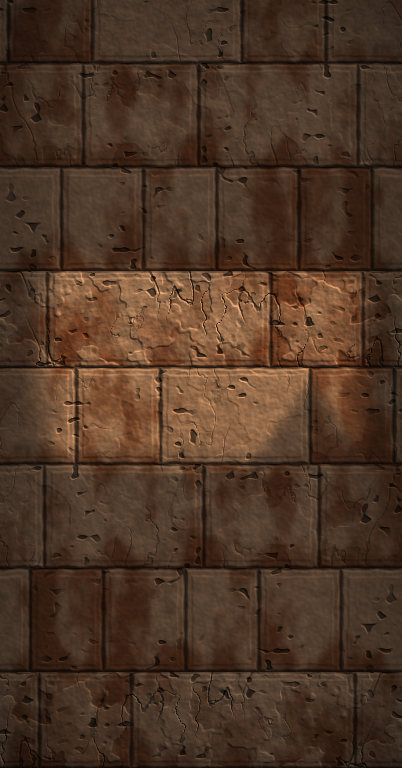
Write a WebGL 2 fragment shader that draws this texture.

```glsl
#version 300 es
precision highp float;
uniform vec2 u_resolution;
out vec4 fragColor;

const float WALL_HEIGHT = 7.66;   // in courses
const float WALL_WIDTH = 4.01;
const float BAND = 4.0;           // courses before the bond repeats mirrored
const vec3 STONE = vec3(0.56, 0.44, 0.32);
const vec3 RUST = vec3(0.39, 0.225, 0.125);
const vec3 PLASTER = vec3(0.64, 0.52, 0.39);
const vec3 SHADE = vec3(0.59, 0.57, 0.59);
const vec3 SUN = vec3(1.02, 0.93, 0.88);

// Per course: first wide block, wide length, wide + narrow length, wear
const vec4 COURSES[4] = vec4[4](
    vec4(0.92, 1.49, 2.33, 0.35), vec4(1.98, 1.59, 2.74, 0.45),
    vec4(0.61, 0.82, 1.55, 0.10), vec4(0.47, 2.23, 3.15, 1.00));

struct Block { vec2 pos; vec2 size; vec2 surface; float id; float wear; };

float hash(float n) { return fract(sin(n * 12.9898 + 4.1) * 43758.547); }

vec2 gradient(vec2 cell) {
    float a = 6.28318 * hash(dot(cell, vec2(1.37, 7.91)));
    return vec2(cos(a), sin(a));
}

float noise(vec2 p) {
    vec2 i = floor(p), f = p - i;
    vec2 u = f * f * f * (f * (f * 6.0 - 15.0) + 10.0);
    float a = dot(gradient(i), f);
    float b = dot(gradient(i + vec2(1, 0)), f - vec2(1, 0));
    float c = dot(gradient(i + vec2(0, 1)), f - vec2(0, 1));
    float d = dot(gradient(i + vec2(1, 1)), f - vec2(1, 1));
    return mix(mix(a, b, u.x), mix(c, d, u.x), u.y);
}

float fbm(vec2 p) {
    float sum = 0.0, amp = 0.6;
    for (int i = 0; i < 4; i++) {
        sum += amp * noise(p);
        p = mat2(1.6, 1.2, -1.2, 1.6) * p + 3.7;
        amp *= 0.5;
    }
    return sum;
}

// Alternating wide and narrow blocks; y runs downward
Block findBlock(vec2 p) {
    float y = p.y + 0.37;
    y -= 0.035 * (1.0 - sin(1.5708 * y));   // uneven course heights
    float row = floor(y), course = mod(row, BAND);
    vec4 c = COURSES[int(course)];
    float x = (row < BAND ? p.x : WALL_WIDTH - p.x) - c.x;
    float cycle = floor(x / c.z), along = x - cycle * c.z;
    float narrow = step(c.y, along);
    vec2 pos = vec2(along - narrow * c.y, y - row);
    vec2 size = vec2(mix(c.y, c.z - c.y, narrow), 1.0);
    return Block(pos, size, vec2(x + course * 9.0, y - row + course * 5.0),
                 course * 17.0 + cycle * 2.0 + narrow, c.w);
}

float edgeDistance(Block b) {
    vec2 e = min(b.pos, b.size - b.pos);
    return min(e.x, e.y) + 0.016 * noise(b.surface * 7.0);
}

float pits(vec2 s, float wear) {
    float cluster = smoothstep(0.0, 0.4, noise(s * 1.9 + 9.0) + 0.15 * wear);
    return smoothstep(0.24, 0.4, noise(s * vec2(9.0, 12.0))) * cluster;
}

float cracks(vec2 s, float wear) {
    float vein = abs(noise(s * vec2(4.2, 1.7) + 0.5 * fbm(s * 5.0)));
    float zone = smoothstep(-0.05, 0.25, noise(s * 1.4 + 21.0));
    return (1.0 - smoothstep(0.008, 0.045, vein)) * zone * wear;
}

float flake(vec2 s) { return smoothstep(0.0, 0.05, fbm(s * 1.7 + 4.0)); }

float relief(vec2 p) {
    Block b = findBlock(p);
    vec2 s = b.surface;
    float edge = edgeDistance(b);
    float h = 0.030 * smoothstep(0.0, 0.035, edge);
    h += 0.017 * smoothstep(0.060, 0.090, edge);
    h += 0.030 * fbm(s * 5.0) * (0.6 + b.wear) + 0.006 * noise(s * 24.0);
    h += 0.024 * flake(s) * b.wear;
    return h - 0.030 * pits(s, b.wear) - 0.022 * cracks(s, b.wear);
}

vec3 stoneColor(Block b) {
    vec2 s = b.surface;
    float stain = fbm(s * vec2(2.6, 1.5) + 13.0) + 0.5 * (hash(b.id) - 0.5);
    stain += 0.22 * smoothstep(0.65, 1.0, b.pos.y) + 0.12 * b.wear;
    vec3 color = mix(STONE, RUST, smoothstep(-0.08, 0.42, stain));
    color = mix(color, PLASTER, 0.45 * flake(s) * b.wear);
    color *= 1.0 + 0.22 * fbm(s * 9.0);
    color *= 1.0 - 0.50 * pits(s, b.wear) - 0.45 * cracks(s, b.wear);
    return color * mix(0.42, 1.0, smoothstep(-0.005, 0.035, edgeDistance(b)));
}

// Soft window of sun with a wedge of shadow at its lower right
float sunlight(vec2 p) {
    vec2 q = abs(p - vec2(2.02, 3.62)) - vec2(1.30, 0.68);
    float d = length(max(q, 0.0)) + min(max(q.x, q.y), 0.0) - 0.25;
    d += 0.16 * noise(p * 1.8);
    float wedge = smoothstep(-0.1, 0.25, p.y - 3.72 - 1.4 * abs(p.x - 3.1));
    return (1.0 - smoothstep(-0.22, 0.24, d)) * (1.0 - 0.85 * wedge);
}

void main() {
    vec2 p = gl_FragCoord.xy / u_resolution.y * WALL_HEIGHT;
    p.y = WALL_HEIGHT - p.y;
    const float STEP = 0.013;
    vec2 toLight = vec2(0.6, -0.8);
    float slope = (relief(p) - relief(p + toLight * STEP)) / STEP;
    float sun = sunlight(p);
    float shading = clamp(1.0 + mix(0.32, 0.42, sun) * slope, 0.45, 1.5);
    float side = smoothstep(0.9, 2.1, abs(p.x - 2.0));
    float ends = smoothstep(2.6, 4.0, abs(p.y - 3.83));
    vec3 light = mix(SHADE * (1.0 - 0.22 * side - 0.18 * ends), SUN, sun);
    fragColor = vec4(stoneColor(findBlock(p)) * light * shading, 1.0);
}
```
